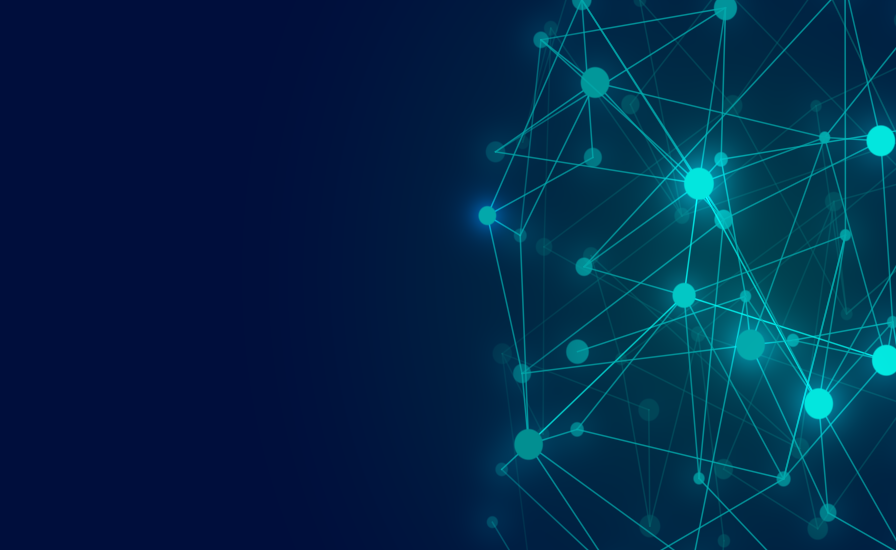
This background is drawn by a WebGL 2 fragment shader. Its source:

```glsl
#version 300 es
precision highp float;
// Glowing teal network of linked nodes on the right, fading into deep navy on the left.
uniform vec2 u_resolution;
out vec4 fragColor;

// Lengths are in canvas heights, origin at the lower left.
const vec3 NAVY = vec3(0.0, 0.055, 0.235);
const vec3 DEEP_TEAL = vec3(0.0, 0.175, 0.27);
const vec3 GREEN_HAZE = vec3(0.0, 0.075, 0.035);
const vec3 DIM_TEAL = vec3(0.01, 0.40, 0.43);
const vec3 TEAL = vec3(0.01, 0.66, 0.67);
const vec3 CYAN = vec3(0.01, 0.90, 0.87);
const vec3 SPARK_BLUE = vec3(0.0, 0.28, 0.48);
const vec2 FIELD_CENTRE = vec2(1.30, 0.50);
const vec2 HAZE_CENTRE = vec2(1.37, 0.48);

// Focal hubs: centre and radius.
const vec3 HUB_TOP = vec3(1.272, 0.666, 0.027);
const vec3 HUB_MID = vec3(1.245, 0.463, 0.021);
const vec3 HUB_LOW = vec3(1.490, 0.266, 0.026);
const vec3 HUB_INNER = vec3(1.366, 0.373, 0.026);
const vec3 HUB_EAST = vec3(1.603, 0.744, 0.026);
const vec3 HUB_SOUTHEAST = vec3(1.613, 0.345, 0.026);
const vec3 HUB_NORTH = vec3(1.083, 0.850, 0.026);
const vec3 HUB_SOUTHWEST = vec3(0.962, 0.192, 0.026);
const vec3 SPARK = vec3(0.887, 0.608, 0.016);

const vec2 GRID_ORIGIN = vec2(0.85, -0.08);
const vec2 GRID_CELL = vec2(0.18, 0.19);
const int COLUMNS = 5;
const int ROWS = 6;
const float JITTER = 0.8;
const float LINK_WIDTH = 0.0018;
const float HUB_REACH = 0.43;
const float HUB_LINK_CHANCE = 0.38;
const float FRONT_SEED = 3.0;
const float BACK_SEED = 17.0;

float hash(vec2 p) {
    return fract(sin(dot(p, vec2(127.1, 311.7))) * 43758.5453);
}

// Jittered grid position of the node in a cell.
vec2 nodeAt(vec2 cell, float seed) {
    vec2 offset = vec2(hash(cell + seed), hash(cell + seed + 41.3)) - 0.5;
    return GRID_ORIGIN + (cell + 0.5 + JITTER * offset) * GRID_CELL;
}

// Smooth coverage of a thin line between two points.
float link(vec2 p, vec2 a, vec2 b) {
    vec2 ab = b - a;
    float t = clamp(dot(p - a, ab) / max(dot(ab, ab), 1e-5), 0.0, 1.0);
    float d = length(p - a - ab * t);
    return 1.0 - smoothstep(0.0, 0.5 * LINK_WIDTH + 1.0 / u_resolution.y, d);
}

// Smooth coverage of a slightly tall disc.
float disc(vec2 p, vec2 centre, float radius) {
    float d = length((p - centre) * vec2(1.0, 0.93)) - radius;
    float soft = 1.0 / u_resolution.y;
    return 1.0 - smoothstep(-soft, soft, d);
}

float glow(vec2 p, vec2 centre, float size) {
    vec2 q = (p - centre) / size;
    return exp(-dot(q, q));
}

// Scattered nodes, each linked to a few cells further right.
void drawWeb(inout vec3 col, vec2 p, float seed, int links, vec3 tint, float strength) {
    float fade = mix(0.35, 1.0, smoothstep(0.85, 1.15, p.x));
    for (int i = 0; i < COLUMNS * ROWS; i++) {
        vec2 cell = vec2(i % COLUMNS, i / COLUMNS);
        vec2 node = nodeAt(cell, seed);
        for (int k = 0; k < links; k++) {
            vec2 key = cell + seed + 7.7 * float(k + 1);
            vec2 hop = vec2(floor(3.0 * hash(key)), floor(5.0 * hash(key + 5.1)) - 2.0);
            float line = link(p, node, nodeAt(cell + hop, seed));
            col = mix(col, tint, line * strength * fade);
        }
        float size = hash(cell + seed + 23.9);
        float body = disc(p, node, mix(0.010, 0.022, size * size));
        col += tint * 0.10 * strength * glow(p, node, 0.045);
        col = mix(col, tint, body * fade * strength * mix(0.75, 1.2, hash(cell + seed + 9.4)));
    }
}

// Bright node with a halo and links to scattered nodes within reach.
void drawHub(inout vec3 col, vec2 p, vec3 hub, vec3 tint, vec3 halo) {
    for (int i = 0; i < COLUMNS * ROWS; i++) {
        vec2 cell = vec2(i % COLUMNS, i / COLUMNS);
        vec2 node = nodeAt(cell, FRONT_SEED);
        float linked = step(distance(node, hub.xy), HUB_REACH)
            * step(hash(cell + hub.xy * 10.0), HUB_LINK_CHANCE);
        col = mix(col, TEAL, 0.75 * linked * link(p, hub.xy, node));
    }
    col += halo * (0.55 * glow(p, hub.xy, hub.z * 1.8) + 0.25 * glow(p, hub.xy, hub.z * 3.5));
    col = mix(col, tint, disc(p, hub.xy, hub.z));
}

void main() {
    vec2 p = gl_FragCoord.xy / u_resolution.y;
    p.x *= 1.6306 * u_resolution.y / u_resolution.x;

    // Backdrop: navy opening into a tall teal field.
    float field = length((p - FIELD_CENTRE) * vec2(1.0, 0.8));
    vec3 col = mix(NAVY, DEEP_TEAL, 1.0 - smoothstep(0.1, 0.92, field));
    col += GREEN_HAZE * glow(p, HAZE_CENTRE, 0.25);

    // Faint rear web, then the brighter front web.
    drawWeb(col, p, BACK_SEED, 2, DIM_TEAL, 0.42);
    drawWeb(col, p, FRONT_SEED, 1, TEAL, 0.80);

    // Long links between hubs.
    float spine = max(link(p, HUB_TOP.xy, HUB_MID.xy), link(p, HUB_MID.xy, HUB_SOUTHEAST.xy));
    spine = max(spine, link(p, HUB_TOP.xy, HUB_LOW.xy));
    spine = max(spine, link(p, HUB_MID.xy, HUB_SOUTHWEST.xy));
    col = mix(col, CYAN, 0.8 * spine);

    // Hubs, dimmest first.
    drawHub(col, p, HUB_SOUTHWEST, TEAL * 0.85, DIM_TEAL * 0.3);
    drawHub(col, p, HUB_NORTH, TEAL * 0.9, DIM_TEAL * 0.3);
    drawHub(col, p, SPARK, TEAL, SPARK_BLUE);
    drawHub(col, p, HUB_INNER, TEAL, DIM_TEAL);
    drawHub(col, p, HUB_MID, mix(TEAL, CYAN, 0.5), DIM_TEAL * 0.6);
    drawHub(col, p, HUB_EAST, CYAN, DIM_TEAL * 0.6);
    drawHub(col, p, HUB_SOUTHEAST, CYAN, DIM_TEAL * 0.6);
    drawHub(col, p, HUB_LOW, CYAN, DIM_TEAL);
    drawHub(col, p, HUB_TOP, CYAN, DIM_TEAL * 1.2);
    fragColor = vec4(clamp(col, 0.0, 1.0), 1.0);
}
```
